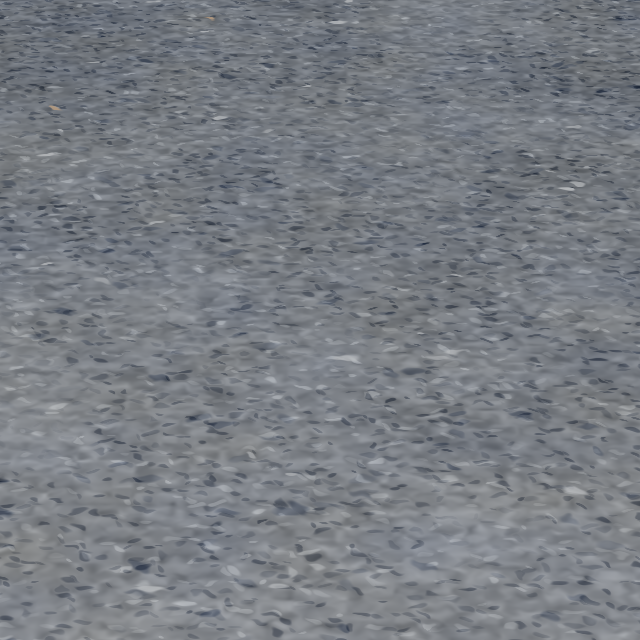
Give the GLSL for this texture, as a Shadertoy shader.

```glsl
float hash(vec2 p) {
    return fract(sin(dot(p, vec2(127.1, 311.7))) * 43758.5453);
}

float noise(vec2 p) {
    vec2 cell = floor(p), f = fract(p);
    f = f * f * (3.0 - 2.0 * f);
    return mix(mix(hash(cell), hash(cell + vec2(1, 0)), f.x),
               mix(hash(cell + vec2(0, 1)), hash(cell + vec2(1, 1)), f.x), f.y);
}

float fbm(vec2 p) {
    float sum = 0.0, weight = 0.5;
    for (int i = 0; i < 4; i++) {
        sum += weight * noise(p);
        p = mat2(1.6, 1.2, -1.2, 1.6) * p + 7.3;
        weight *= 0.5;
    }
    return sum;
}

// Scattered, randomly turned ellipses: x = coverage, y = random id
vec2 scatter(vec2 p, float share, float radius) {
    vec2 home = floor(p), result = vec2(0);
    for (int j = -1; j <= 1; j++)
    for (int i = -1; i <= 1; i++) {
        vec2 cell = home + vec2(i, j);
        if (hash(cell + 3.7) > share) continue;
        vec2 d = p - cell - vec2(hash(cell + 11.3), hash(cell + 29.1));
        float turn = (hash(cell + 47.9) - 0.65) * 1.8;
        d = mat2(cos(turn), -sin(turn), sin(turn), cos(turn)) * d;
        float size = radius * mix(0.55, 1.2, hash(cell + 61.3));
        float mask = 1.0 - smoothstep(0.55, 1.1, length(d * vec2(0.75, 1.5)) / size);
        if (mask > result.x) result = vec2(mask, hash(cell + 83.2));
    }
    return result;
}

void mainImage(out vec4 fragColor, in vec2 fragCoord) {
    vec2 uv = fragCoord / iResolution.xy;

    // Road plane receding towards the top
    vec2 ground = vec2(uv.x - 0.5, 4.2) / (2.4 - uv.y);
    vec2 warp = vec2(noise(ground * 130.0), noise(ground * 130.0 + 40.0)) - 0.5;
    vec2 rough = ground + warp * 0.006;

    // Broad shade, worn patches and drifting tint
    vec3 color = mix(vec3(0.525, 0.538, 0.557), vec3(0.442, 0.462, 0.489), smoothstep(-0.1, 1.0, uv.y));
    float wear = fbm(ground * vec2(9, 8) + 5.0);
    color += (wear - 0.47) * 0.12;
    color += vec3(0.03, 0.012, -0.03) * (fbm(ground * 14.0 + 31.0) - 0.47);

    // Fine grain, with a lit edge on each bump
    float grain = noise(rough * 85.0 + 9.0);
    float relief = grain - noise(rough * 85.0 + vec2(9.1, 9.45));
    color += (grain - 0.5) * 0.07 + relief * 0.07;
    color += (noise(rough * 150.0 + 17.0) - 0.5) * 0.11;

    // Dark pits, fewer where the surface is worn smooth
    float pitted = 1.0 - 0.75 * smoothstep(0.48, 0.68, wear);
    vec2 pit = scatter(rough * 88.0, 0.5, 0.42);
    color -= vec3(0.145, 0.137, 0.120) * pit.x * mix(0.4, 1.2, pit.y) * pitted;
    vec2 hollow = scatter(rough * 48.0 + 70.0, 0.13, 0.36);
    color -= vec3(0.15, 0.135, 0.105) * hollow.x * mix(0.4, 1.0, hollow.y) * pitted;

    // Pale chips in the binder
    vec2 chip = scatter(rough * 80.0 + 130.0, 0.3, 0.38);
    color += vec3(0.098, 0.098, 0.095) * chip.x * mix(0.3, 1.2, chip.y);

    // Sparse loose stones, a few of them tan
    vec2 stone = scatter(rough * 30.0 + 210.0, 0.06, 0.22);
    vec3 stoneColor = mix(vec3(0.72, 0.73, 0.74), vec3(0.70, 0.60, 0.50), step(0.88, stone.y));
    color = mix(color, stoneColor, stone.x * mix(0.5, 0.95, stone.y));

    fragColor = vec4(color, 1.0);
}
```
